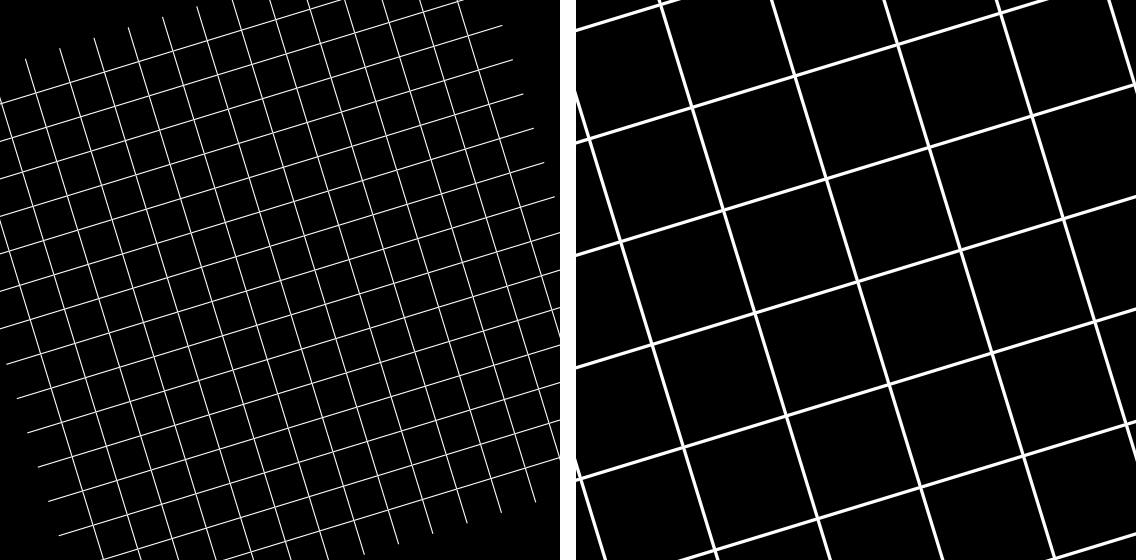
Left, the full canvas; right, a detail of the centre.
Reproduce this pattern procedurally as a WebGL 2 fragment shader.

```glsl
#version 300 es
precision highp float;
// A tilted square lattice of hairlines on black, made of two crossing families.
// Each family snaps to its nearest line index; the index and the line length
// are limited, so the outer lines end in loose tips near the canvas corners.

#define TILT_DEGREES 17.0
#define SPACING 0.064
#define LINE_WIDTH 0.00195
#define OUTER_INDEX 7.0
#define HALF_LENGTH 0.512
#define CENTER vec2(0.501, 0.499)
#define BACKGROUND vec3(0.0)
#define LINE_COLOR vec3(1.0)

uniform vec2 u_resolution;
out vec4 fragColor;

// Coverage of parallel segments; "across" is normal to them, "along" follows them.
float segmentFamily(float across, float along, float pixel) {
    float index = clamp(round(across / SPACING), -OUTER_INDEX, OUTER_INDEX);
    float lineDistance = abs(across - index * SPACING) - 0.5 * LINE_WIDTH;
    float tipDistance = abs(along) - HALF_LENGTH;
    float body = clamp(0.5 - lineDistance / pixel, 0.0, 1.0);
    float tip = clamp(0.5 - tipDistance / pixel, 0.0, 1.0);
    return body * tip;
}

void main() {
    // Canvas units, centered on the middle crossing
    float pixel = 1.0 / min(u_resolution.x, u_resolution.y);
    vec2 position = (gl_FragCoord.xy - CENTER * u_resolution) * pixel;

    // Lattice axes
    float tilt = radians(TILT_DEGREES);
    vec2 axisU = vec2(cos(tilt), sin(tilt));
    vec2 axisV = vec2(-axisU.y, axisU.x);
    vec2 lattice = vec2(dot(position, axisU), dot(position, axisV));

    // Both line families
    float steep = segmentFamily(lattice.x, lattice.y, pixel);
    float shallow = segmentFamily(lattice.y, lattice.x, pixel);

    fragColor = vec4(mix(BACKGROUND, LINE_COLOR, max(steep, shallow)), 1.0);
}
```
